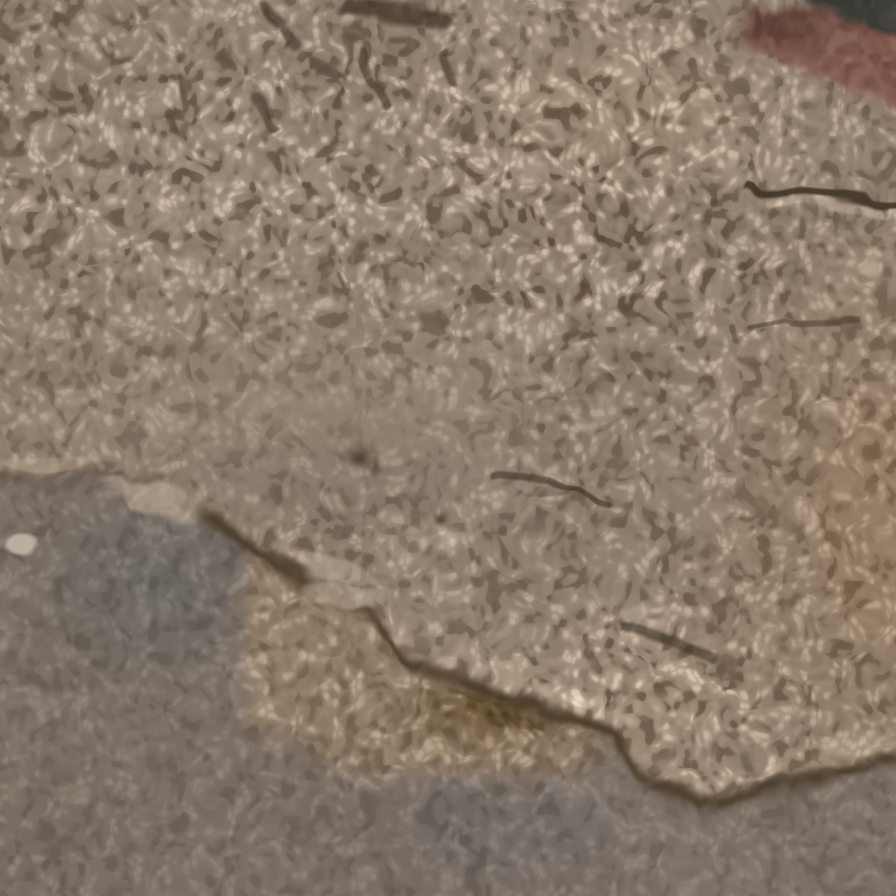
This texture is drawn by a WebGL 1 fragment shader. Its source:

```glsl
precision highp float;
// Weathered concrete: a gritty upper layer breaks along a ragged crack over a
// smoother grey slab, with a buff scar, pale chips, hairlines and red paint.
// Smoothed cellular noise makes the grit; ramps, strokes and blobs place the rest.
uniform vec2 u_resolution;

vec3 hash3(vec2 c) {
  vec3 s = vec3(dot(c, vec2(127.1, 311.7)), dot(c, vec2(269.5, 183.3)), dot(c, vec2(41.7, 289.1)));
  return fract(sin(s) * 43758.5);
}

// x: blended random value of the nearby cells (centred on 0), y: nearest distance
vec2 cells(vec2 p) {
  vec2 base = floor(p), f = fract(p);
  float total = 0.0, weight = 0.0, nearest = 2.0;
  for (int j = -1; j <= 1; j++) {
    for (int i = -1; i <= 1; i++) {
      vec2 o = vec2(float(i), float(j));
      vec3 h = hash3(base + o);
      vec2 r = o + h.xy - f;
      float d2 = dot(r, r), w = exp(-5.0 * d2);
      total += w * (h.z - 0.5);
      weight += w;
      nearest = min(nearest, d2);
    }
  }
  return vec2(total / weight, sqrt(nearest));
}

float blob(vec2 p, vec2 c, vec2 r) {
  vec2 q = (p - c) / r;
  return exp(-dot(q, q));
}

float stroke(vec2 p, vec2 a, vec2 b, float w) {
  vec2 v = b - a;
  float t = clamp(dot(p - a, v) / dot(v, v), 0.0, 1.0);
  return 1.0 - smoothstep(0.3 * w, w, length(p - a - v * t));
}

float chip(vec2 p, vec2 c, vec2 r, float tilt) {
  vec2 q = p - c;
  q.y -= tilt * q.x;
  return 1.0 - smoothstep(0.65, 1.1, length(q / r));
}

// Height of the broken rim, stepping down to the right
float rim(float x) {
  return 0.472 - 0.70 * clamp(x - 0.17, 0.0, 0.10) - 0.60 * clamp(x - 0.27, 0.0, 0.14)
    - 1.15 * clamp(x - 0.41, 0.0, 0.045) - 0.35 * clamp(x - 0.455, 0.0, 0.165)
    - 0.30 * clamp(x - 0.62, 0.0, 0.06) - 1.30 * clamp(x - 0.68, 0.0, 0.036)
    - 0.58 * clamp(x - 0.716, 0.0, 0.064) + 0.22 * max(x - 0.78, 0.0);
}

void main() {
  vec2 uv = gl_FragCoord.xy / u_resolution;
  vec2 wobble = vec2(cells(uv * 34.0).x, cells(uv * 34.0 + 71.0).x);
  vec2 p = uv + 0.014 * wobble;
  float broad = cells(uv * 9.0 + 13.0).x;
  float coarse = cells(p * vec2(62.0, 70.0)).x;
  vec2 fine = cells(p * vec2(125.0, 110.0) + 37.0);
  float grit = 0.65 * coarse + 0.75 * fine.x;
  float d = 0.8 * (p.y - rim(p.x));
  float upper = smoothstep(-0.005, 0.004, d);

  // Upper layer, with rougher and calmer zones
  float rough = 0.75 + 0.5 * blob(uv, vec2(0.25, 0.82), vec2(0.35, 0.16))
    + 0.5 * blob(uv, vec2(0.70, 0.75), vec2(0.18, 0.25))
    + 0.6 * blob(uv, vec2(0.72, 0.23), vec2(0.16, 0.09))
    - 0.4 * blob(uv, vec2(0.38, 0.53), vec2(0.25, 0.08));
  vec3 top = vec3(0.565, 0.497, 0.432) + 0.035 * broad;
  top += vec3(0.045, 0.04, 0.03) * blob(uv, vec2(0.70, 0.88), vec2(0.17, 0.09));
  top += 0.03 * blob(uv, vec2(0.24, 0.76), vec2(0.25, 0.07));
  top += vec3(0.05, 0.04, 0.03) * blob(uv, vec2(0.73, 0.22), vec2(0.11, 0.08));
  top -= vec3(0.03, 0.025, 0.02) * blob(uv, vec2(0.35, 0.46), vec2(0.28, 0.06));
  top += vec3(0.02, -0.005, -0.035) * blob(uv, vec2(1.0, 0.42), vec2(0.14, 0.22));

  // Lower slab and the buff scar beneath the rim
  vec3 slab = vec3(0.485, 0.438, 0.396) + 0.03 * broad;
  slab -= vec3(0.06, 0.035, 0.015) * blob(uv, vec2(0.18, 0.35), vec2(0.13, 0.10));
  slab -= vec3(0.04, 0.025, 0.005) * blob(uv, vec2(0.57, 0.08), vec2(0.16, 0.08));
  float scar = smoothstep(0.255, 0.295, p.x) * (1.0 - smoothstep(0.63, 0.72, p.x));
  scar *= smoothstep(-0.025, 0.025, p.y - max(0.19 - 0.42 * (p.x - 0.28), 0.135));
  slab = mix(slab, vec3(0.565, 0.485, 0.405), scar);
  slab = mix(slab, vec3(0.40, 0.32, 0.20), 0.8 * scar * blob(p, vec2(0.555, 0.205), vec2(0.085, 0.032)));

  vec3 col = mix(slab, top, upper);
  float amp = mix(mix(0.09, 0.18, scar), 0.19 * rough, upper);
  col += amp * grit * vec3(1.0, 0.97, 0.92);
  float flakes = smoothstep(0.10, 0.30, grit) * (1.0 - smoothstep(0.2, 0.65, fine.y));
  col += 0.09 * flakes * mix(0.35 + 0.5 * scar, rough, upper);
  col -= 0.06 * smoothstep(0.17, 0.32, -grit) * mix(0.3, rough, upper);

  // Pale lip above the rim and dark crack under it
  float lip = smoothstep(0.0, 0.008, d) * (1.0 - smoothstep(0.012, 0.038, d));
  col += vec3(0.08, 0.075, 0.065) * lip * smoothstep(0.26, 0.36, uv.x) * (0.65 + 1.3 * coarse);
  float gap = exp(-pow((d + 0.003) / 0.0075, 2.0));
  float open = 0.25 + 0.65 * smoothstep(0.20, 0.24, uv.x) * (1.0 - 0.4 * smoothstep(0.92, 1.0, uv.x));
  col = mix(col, vec3(0.29, 0.23, 0.16), gap * clamp(open + 0.6 * coarse, 0.0, 0.9));

  // Loose pale chips
  float chips = chip(p, vec2(0.175, 0.444), vec2(0.058, 0.022), -0.25);
  chips = max(chips, chip(p, vec2(0.383, 0.335), vec2(0.046, 0.017), -0.28));
  chips = max(chips, chip(p, vec2(0.375, 0.364), vec2(0.055, 0.012), -0.35));
  chips = max(chips, 0.8 * chip(p, vec2(0.05, 0.483), vec2(0.06, 0.009), 0.0));
  chips = max(chips, 0.8 * chip(p, vec2(0.715, 0.318), vec2(0.022, 0.011), 0.0));
  col = mix(col, vec3(0.67, 0.605, 0.53) + 0.14 * grit, 0.8 * chips);
  col = mix(col, vec3(0.78, 0.73, 0.67), 0.85 * chip(p, vec2(0.023, 0.39), vec2(0.017, 0.014), 0.0));
  col += 0.07 * blob(p, vec2(0.455, 0.393), vec2(0.026, 0.027)) + 0.15 * blob(p, vec2(0.50, 0.399), vec2(0.012, 0.014));

  // Hairlines and pits
  float line = 0.9 * stroke(p, vec2(0.83, 0.789), vec2(1.01, 0.772), 0.0055);
  line = max(line, 0.5 * stroke(p, vec2(0.84, 0.639), vec2(0.955, 0.640), 0.005));
  line = max(line, 0.6 * stroke(p, vec2(0.55, 0.474), vec2(0.61, 0.468), 0.006));
  line = max(line, 0.7 * stroke(p, vec2(0.61, 0.468), vec2(0.68, 0.433), 0.006));
  line = max(line, 0.6 * stroke(p, vec2(0.70, 0.303), vec2(0.80, 0.268), 0.008));
  line = max(line, 0.6 * stroke(p, vec2(0.405, 0.94), vec2(0.43, 0.88), 0.006));
  line = max(line, 0.6 * stroke(p, vec2(0.495, 0.945), vec2(0.51, 0.905), 0.007));
  line = max(line, 0.6 * stroke(p, vec2(0.285, 0.885), vec2(0.305, 0.855), 0.009));
  line = max(line, 0.75 * stroke(p, vec2(0.39, 0.99), vec2(0.495, 0.981), 0.015));
  line = max(line, 0.6 * stroke(p, vec2(0.30, 0.99), vec2(0.335, 0.95), 0.010));
  line = max(line, 0.75 * blob(p, vec2(0.40, 0.493), vec2(0.011)) + 0.6 * blob(p, vec2(0.422, 0.482), vec2(0.007, 0.012)));
  line = max(line, 0.7 * blob(p, vec2(0.495, 0.425), vec2(0.007)));
  col = mix(col, vec3(0.25, 0.205, 0.155), line);
  col += 0.10 * stroke(p, vec2(0.86, 0.776), vec2(1.01, 0.763), 0.006);

  // Red paint and the dark corner beyond it
  float paint = smoothstep(-0.014, 0.012, p.y - (0.952 - 0.42 * (p.x - 0.83))) * smoothstep(0.815, 0.845, p.x);
  paint *= 1.0 - smoothstep(0.982, 0.998, p.y);
  vec3 red = mix(vec3(0.49, 0.335, 0.295), vec3(0.36, 0.24, 0.20), blob(p, vec2(0.87, 0.98), vec2(0.07, 0.025)));
  col = mix(col, red + 0.09 * grit, 0.9 * paint);
  float corner = smoothstep(-0.006, 0.006, p.y - (0.994 - 0.28 * (p.x - 0.90))) * smoothstep(0.89, 0.915, p.x);
  col = mix(col, vec3(0.25, 0.245, 0.225) + 0.06 * grit, corner);

  gl_FragColor = vec4(clamp(col, 0.0, 1.0), 1.0);
}
```
